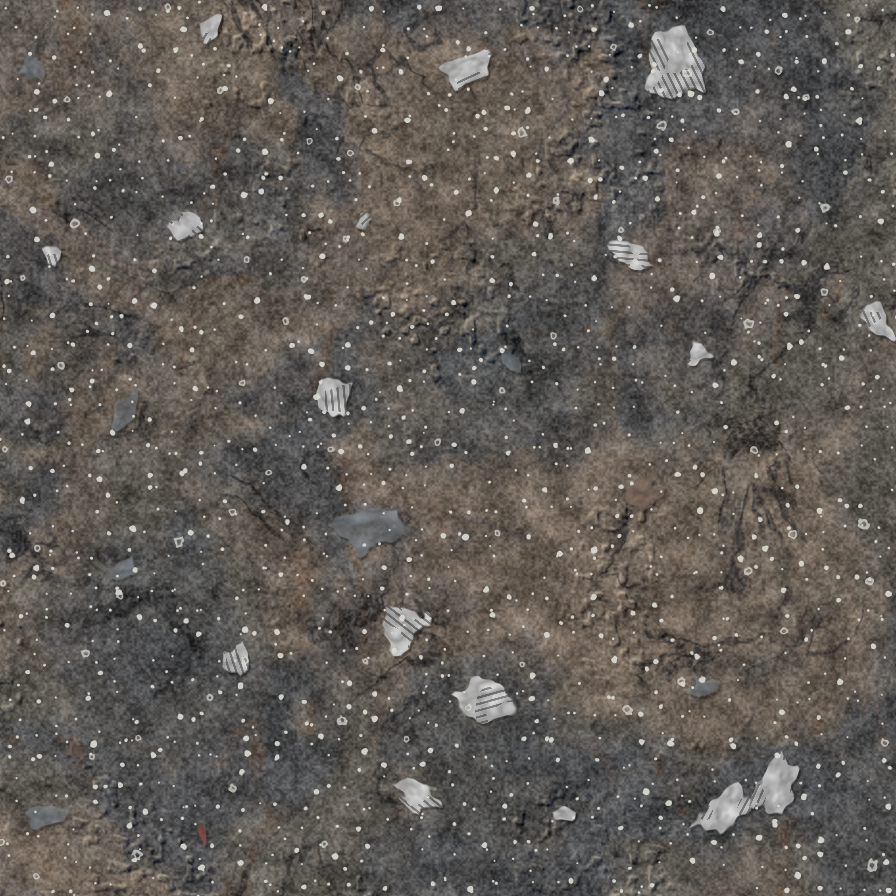
Write a three.js fragment shader that draws this texture.

```glsl
varying vec2 vUv;

const vec3 OLIVE = vec3(0.365, 0.350, 0.325);
const vec3 BROWN = vec3(0.455, 0.400, 0.350);
const vec3 SLATE = vec3(0.285, 0.292, 0.305);
const vec3 RUST = vec3(0.42, 0.29, 0.20);
const vec3 SOOT = vec3(0.15, 0.15, 0.155);
const vec3 CHALK = vec3(0.86, 0.86, 0.83);
const vec3 PAPER = vec3(0.73, 0.73, 0.73);
const vec3 CARD = vec3(0.50, 0.425, 0.375);
const vec3 RED = vec3(0.56, 0.31, 0.29);
const vec3 FILM = vec3(0.47, 0.49, 0.51);

float hash(vec2 p) {
  vec3 q = fract(p.xyx * 0.1031);
  q += dot(q, q.yzx + 33.33);
  return fract((q.x + q.y) * q.z);
}

vec2 hash2(vec2 p) {
  return vec2(hash(p + 17.3), hash(p + 71.7));
}

mat2 rotation(float a) {
  return mat2(cos(a), sin(a), -sin(a), cos(a));
}

float noise(vec2 p) {
  vec2 i = floor(p), f = fract(p);
  f = f * f * (3.0 - 2.0 * f);
  return mix(mix(hash(i), hash(i + vec2(1.0, 0.0)), f.x),
             mix(hash(i + vec2(0.0, 1.0)), hash(i + 1.0), f.x), f.y);
}

float fbm(vec2 p) {
  float sum = 0.0, amp = 0.5;
  for (int i = 0; i < 5; i++) {
    sum += amp * noise(p);
    p = rotation(0.6) * p * 2.03 + 13.7;
    amp *= 0.5;
  }
  return sum / 0.97;
}

float inside(float d, float soft) {
  return 1.0 - smoothstep(-soft, soft, d);
}

// Raised crumbs of soil, gathered in patches
float crumbs(vec2 p, float patches) {
  return smoothstep(0.55, 0.8, noise(p * 95.0) * 0.7 + noise(p * 190.0) * 0.3) * patches;
}

vec3 ground(vec2 p) {
  vec2 warp = vec2(fbm(p * 4.0), fbm(p * 4.0 + 9.0)) - 0.5;
  float dry = smoothstep(0.42, 0.66, fbm(p * 5.0 + warp * 2.0 + 20.0));
  float damp = smoothstep(0.48, 0.68, fbm(p * 4.5 + warp * 3.0 + 41.0));
  vec3 col = mix(OLIVE, BROWN, dry * 0.75);
  col = mix(col, SLATE, damp * 0.8);

  // Rust stains and sooty cracks
  float stain = smoothstep(0.78, 0.95, noise(p * vec2(38.0, 9.0) + warp * 6.0));
  col = mix(col, RUST, stain * 0.4 * noise(p * 120.0));
  float crack = 1.0 - abs(2.0 * fbm(p * 22.0 + warp * 5.0) - 1.0);
  float sooty = smoothstep(0.5, 0.68, fbm(p * 7.0 + 63.0));
  col = mix(col, SOOT, smoothstep(0.86, 1.0, crack) * sooty * 0.65);

  // Mottling, grain and side-lit relief
  col *= 1.0 + (fbm(p * 42.0) - 0.5) * 0.75;
  col += (noise(p * 230.0) - 0.5) * 0.13 + (noise(p * 430.0 + 5.0) - 0.5) * 0.13;
  float patches = smoothstep(0.5, 0.66, fbm(p * 6.0 + 87.0));
  float relief = crumbs(p, patches) - crumbs(p + vec2(-0.0025, 0.003), patches);
  return col + relief * vec3(0.21, 0.19, 0.16);
}

// Scattered pale dots; hollow turns them into small rings
float specks(vec2 p, float grid, float share, float smallest, float largest, float hollow) {
  vec2 cell = floor(p * grid);
  float h = hash(cell + grid);
  vec2 center = (cell + mix(vec2(0.18), vec2(0.82), hash2(cell + grid))) / grid;
  float radius = mix(smallest, largest, pow(hash(cell + 5.1), 3.0));
  float d = length(p - center) + (noise(p * 300.0) - 0.5) * radius * 0.6 - radius;
  float rim = mix(1.0, smoothstep(-0.75, -0.35, d / radius), hollow);
  return inside(d, 0.0008) * rim * step(h, share);
}

// Torn scrap: colour in rgb, coverage in a
vec4 scrap(vec2 q, vec2 id) {
  float size = mix(0.009, 0.033, pow(hash(id + 3.0), 1.6));
  q = rotation(6.283 * hash(id + 8.0)) * q;
  q.x *= 0.72;
  float d = -1.0;
  for (int i = 0; i < 6; i++) {
    vec2 h = hash2(id * 7.0 + float(i));
    float a = 1.047 * float(i) + (h.x - 0.5) * 1.1;
    d = max(d, dot(q, vec2(cos(a), sin(a))) - size * mix(0.4, 1.0, h.y));
  }
  d += (noise(q * 110.0 + id) - 0.5) * 0.009;
  float kind = hash(id + 29.0);
  float paper = step(kind, 0.58);
  vec3 col = kind < 0.58 ? PAPER : kind < 0.76 ? CARD : kind < 0.81 ? RED : FILM;

  // Creases and faint printed lines
  float fold = abs(noise(q * 75.0 + id * 3.0) - 0.5);
  col *= 0.86 + fold * 0.6 + (noise(q * 240.0) - 0.5) * 0.16;
  float lines = smoothstep(0.2, 0.7, sin(q.y * 900.0)) * step(0.52, noise(q * vec2(90.0, 45.0) + id));
  col *= 1.0 - 0.38 * paper * lines;
  float worn = mix(0.45 + 0.5 * noise(q * 65.0 + id), 0.95, paper);
  return vec4(col, inside(d, 0.0012) * worn);
}

vec3 addScraps(vec3 col, vec2 p, float grid, float share) {
  vec2 base = floor(p * grid);
  for (int y = -1; y <= 1; y++) {
    for (int x = -1; x <= 1; x++) {
      vec2 id = base + vec2(float(x), float(y));
      vec2 center = (id + mix(vec2(0.12), vec2(0.88), hash2(id + 50.0))) / grid;
      vec4 piece = scrap(p - center, id + 11.0);
      float shade = scrap(p - center + vec2(-0.002, 0.003), id + 11.0).a;
      float present = step(hash(id + 90.0), share);
      col *= 1.0 - 0.3 * shade * present;
      col = mix(col, piece.rgb, piece.a * present);
    }
  }
  return col;
}

void main() {
  vec2 p = vUv;
  vec3 col = addScraps(ground(p), p, 6.0, 0.68);
  vec2 turned = rotation(0.5) * p + 3.0;
  float dots = specks(p, 43.0, 0.48, 0.0012, 0.0036, 0.0);
  dots = max(dots, specks(turned, 34.0, 0.5, 0.0014, 0.0038, 0.0));
  dots = max(dots, 0.8 * specks(turned + 2.0, 15.0, 0.32, 0.0035, 0.0065, 0.8));
  gl_FragColor = vec4(mix(col, CHALK, dots * 0.92), 1.0);
}
```
